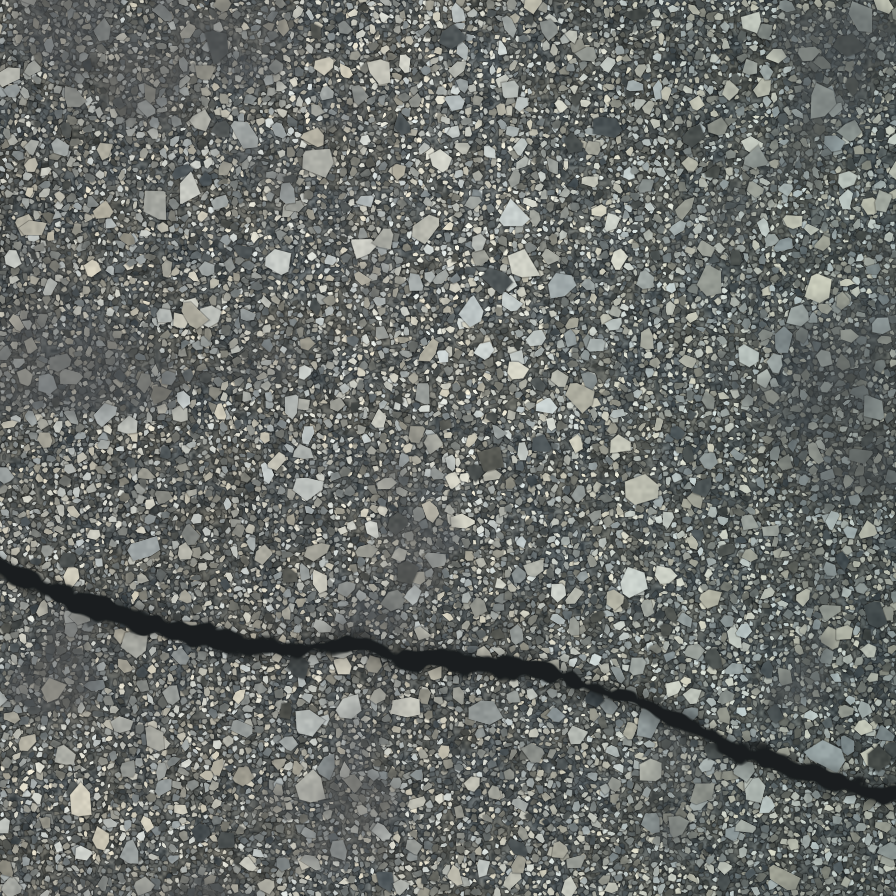
Give the GLSL for this texture, as a three.js fragment shader.

```glsl
// Weathered asphalt: angular pale and dark stones of four sizes bedded in
// dark binder, with soft stains and one ragged crack running down to the right.
// Each stone is a random convex polygon placed on a jittered grid.
varying vec2 vUv;

const float TAU = 6.2831853;
const float SOFTNESS = 0.0009;
const vec3 DARK = vec3(0.195, 0.215, 0.225);
const vec3 PALE = vec3(0.785, 0.79, 0.77);
const vec3 CRACK = vec3(0.10, 0.115, 0.12);

float hash(vec2 p) {
  vec3 q = fract(p.xyx * 0.1031);
  q += dot(q, q.yzx + 33.33);
  return fract((q.x + q.y) * q.z);
}

float noise(vec2 p) {
  vec2 cell = floor(p);
  vec2 f = fract(p);
  f = f * f * (3.0 - 2.0 * f);
  float bottom = mix(hash(cell), hash(cell + vec2(1.0, 0.0)), f.x);
  float top = mix(hash(cell + vec2(0.0, 1.0)), hash(cell + 1.0), f.x);
  return mix(bottom, top, f.y);
}

float fbm(vec2 p) {
  float sum = 0.0;
  float gain = 0.5;
  for (int i = 0; i < 4; i++) {
    sum += gain * noise(p);
    p = p * 2.03 + 17.3;
    gain *= 0.5;
  }
  return sum / 0.9375;
}

vec2 direction(float angle) {
  return vec2(cos(angle), sin(angle));
}

// Signed distance to an irregular, slightly stretched six-sided stone
float stoneDistance(vec2 p, vec2 seed, float radius) {
  float turn = hash(seed + 3.7) * TAU;
  vec2 axis = direction(turn);
  p = vec2(dot(p, axis), dot(p, vec2(-axis.y, axis.x)));
  p.y *= 1.0 + 0.7 * hash(seed + 8.1);
  float d = -1.0;
  for (int i = 0; i < 6; i++) {
    float k = float(i);
    float angle = (k + 0.75 * hash(seed + k * 5.3)) * TAU / 6.0;
    float reach = radius * (0.7 + 0.5 * hash(seed + 21.0 + k * 3.1));
    d = max(d, dot(p, direction(angle)) - reach);
  }
  return d;
}

// Tone from 0 to 1 mapped to grey, with a warm or cool tint
vec3 stoneColor(float tone, float warmth) {
  vec3 tint = mix(vec3(-0.025, 0.0, 0.022), vec3(0.025, 0.008, -0.03), warmth);
  return mix(DARK, PALE, tone) + tint * (0.5 + 0.7 * tone);
}

// Lay one size of stones over the ground
vec3 addStones(vec3 ground, vec2 uv, float count, float density,
               float radius, vec2 toneRange, float darkShare) {
  vec2 p = uv * count;
  vec2 home = floor(p);
  for (int y = -1; y <= 1; y++) {
    for (int x = -1; x <= 1; x++) {
      vec2 cell = home + vec2(float(x), float(y));
      vec2 seed = cell + count * 1.37;
      if (hash(seed) > density) continue;
      vec2 center = cell + 0.15 + 0.7 * vec2(hash(seed + 41.2), hash(seed + 67.9));
      float size = radius * (0.75 + 0.5 * hash(seed + 93.4));
      float d = stoneDistance(p - center, seed, size) / count;
      float tone = mix(toneRange.x, toneRange.y, hash(seed + 112.6));
      if (hash(seed + 131.8) < darkShare) tone *= 0.2;
      tone += 0.12 * (noise(uv * 210.0 + seed) - 0.5);
      vec3 color = stoneColor(tone, hash(seed + 152.3));
      float rim = 1.0 - smoothstep(0.0, 0.0025, d);
      float cover = 1.0 - smoothstep(-SOFTNESS, SOFTNESS, d);
      ground = mix(ground * (1.0 - 0.3 * rim), color, cover);
    }
  }
  return ground;
}

// Height of the crack's wandering centre line
float crackHeight(float x) {
  float wander = 0.035 * (fbm(vec2(x * 13.0, 4.6)) - 0.5);
  return mix(0.368, 0.132, x) - 0.022 * sin(x * 7.85) + wander;
}

void main() {
  vec2 uv = vUv;

  // Binder and stones, from fine grit to the rare large pieces
  vec3 color = stoneColor(0.42 * noise(uv * 240.0), noise(uv * 40.0));
  color = addStones(color, uv, 150.0, 0.92, 0.44, vec2(0.12, 1.12), 0.08);
  color = addStones(color, uv, 85.0, 0.45, 0.42, vec2(0.25, 1.02), 0.10);
  color = addStones(color, uv, 46.0, 0.22, 0.42, vec2(0.50, 1.0), 0.12);
  color = addStones(color, uv, 30.0, 0.10, 0.41, vec2(0.60, 0.98), 0.16);

  // Stains, worn patches and a cooler, darker right side
  float stain = smoothstep(0.58, 0.76, fbm(uv * 6.0 + 2.4));
  color = mix(color, vec3(0.29, 0.30, 0.31), 0.5 * stain);
  color *= 0.94 + 0.2 * fbm(uv * 4.0 + 9.1);
  color *= mix(vec3(1.02, 1.01, 1.0), vec3(0.93, 0.96, 0.955), smoothstep(0.4, 1.0, uv.x));

  // Crack with crumbling edges and a soft dirty border
  float gap = abs(uv.y - crackHeight(uv.x));
  float width = 0.001 + 0.009 * noise(vec2(uv.x * 17.0, 2.0));
  width += 0.011 * (noise(uv * 75.0) - 0.35);
  color *= 1.0 - 0.3 * (1.0 - smoothstep(0.0, 0.028, gap));
  color = mix(CRACK, color, smoothstep(-0.0015, 0.003, gap - width));

  gl_FragColor = vec4(color, 1.0);
}
```
